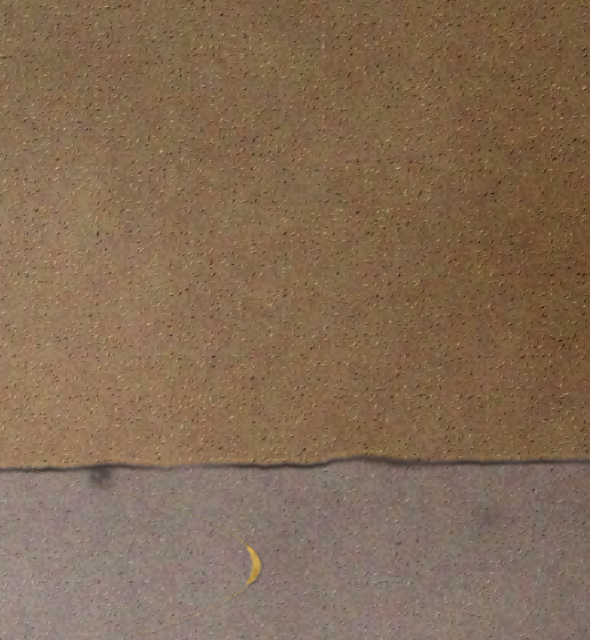
This texture is drawn by a Shadertoy shader. Its source:

```glsl
// A rough brown wall above a grey floor, split by a ragged dark seam.
// Broad colour gradients carry value noise and slanted, shaded grit chips;
// a stain, a faint smudge and a curved yellow fibre lie on the floor.

float hash(vec2 p) {
    vec3 q = fract(p.xyx * vec3(0.1031, 0.1030, 0.0973));
    q += dot(q, q.yzx + 33.33);
    return fract((q.x + q.y) * q.z);
}

float noise(vec2 p) {
    vec2 i = floor(p), f = fract(p);
    f = f * f * (3.0 - 2.0 * f);
    return mix(mix(hash(i), hash(i + vec2(1, 0)), f.x),
               mix(hash(i + vec2(0, 1)), hash(i + vec2(1, 1)), f.x), f.y);
}

float fbm(vec2 p) {
    float sum = 0.0, weight = 0.5;
    for (int i = 0; i < 4; i++) {
        sum += weight * noise(p);
        p = p * 2.03 + 17.1;
        weight *= 0.5;
    }
    return sum;
}

float bump(float x, float centre, float width) {
    float d = (x - centre) / width;
    return exp(-d * d);
}

float blob(vec2 p, vec2 centre, vec2 size) {
    vec2 d = (p - centre) / size;
    return exp(-dot(d, d));
}

// Signed shade of scattered chips: a lit ellipse beside a dark one.
float chips(vec2 p, float density, float seed) {
    vec2 cell = floor(p);
    float pick = hash(cell + seed);
    vec2 jitter = vec2(hash(cell + seed + 7.3), hash(cell + seed + 19.7)) - 0.5;
    vec2 d = fract(p) - 0.5 - 0.4 * jitter;
    float angle = 0.65 + 1.3 * (hash(cell + seed + 31.9) - 0.5);
    float c = cos(angle), s = sin(angle);
    d = vec2(c * d.x + s * d.y, c * d.y - s * d.x);
    float size = mix(0.6, 1.1, hash(cell + seed + 43.1));
    vec2 extent = vec2(0.20, 0.10) * size;
    float lit = blob(d, vec2(0.0, 0.07), extent);
    float dark = blob(d, vec2(0.03, -0.09), extent);
    float balance = hash(cell + seed + 57.7);
    return step(pick, density) * (lit * balance - dark * (1.1 - balance));
}

float grit(vec2 p, float density) {
    float sum = 0.0;
    for (int i = 0; i < 3; i++) {
        float k = float(i);
        sum += chips(p * (62.0 + 17.0 * k) + 5.37 * k, density, 11.0 * k);
    }
    return sum;
}

float seamHeight(float x) {
    float h = 0.270 + 0.014 * x;
    h += 0.010 * bump(x, 0.565, 0.055) + 0.005 * bump(x, 0.18, 0.045);
    return h + 0.004 * (noise(vec2(x * 38.0, 2.0)) - 0.5)
             + 0.002 * (noise(vec2(x * 130.0, 8.0)) - 0.5);
}

vec3 wallColour(vec2 uv) {
    float t = smoothstep(0.25, 1.0, uv.y);
    vec3 left = mix(vec3(0.61, 0.49, 0.375), vec3(0.51, 0.415, 0.305), t);
    vec3 right = mix(vec3(0.475, 0.365, 0.255), vec3(0.47, 0.36, 0.245), t);
    vec3 col = mix(left, right, smoothstep(-0.1, 1.05, uv.x));
    col -= vec3(0.04, 0.05, 0.055) * blob(uv, vec2(1.05, 0.60), vec2(0.25, 0.24));
    return col + vec3(0.03, 0.03, 0.035) * blob(uv, vec2(0.0, 0.62), vec2(0.35, 0.2));
}

vec3 floorColour(vec2 uv) {
    vec3 col = mix(vec3(0.575, 0.515, 0.485), vec3(0.475, 0.405, 0.365), uv.x);
    return col + 0.03 * (1.0 - smoothstep(0.0, 0.2, uv.y));
}

// Tapered arc bulging to the right.
float fibre(vec2 p, float pixel) {
    float y = p.y - 0.117;
    float x = p.x - 0.401 + 16.0 * y * y + 0.002 * (noise(p * 170.0) - 0.5);
    float width = 0.0065 * sqrt(max(0.0, 1.0 - y * y / 0.00096));
    return 1.0 - smoothstep(-0.0015 - pixel, 0.0015 + pixel, abs(x) - width);
}

void mainImage(out vec4 fragColor, in vec2 fragCoord) {
    vec2 uv = fragCoord / iResolution.xy;
    vec2 p = fragCoord / iResolution.y;
    float pixel = 1.0 / iResolution.y;

    // Wall and floor
    float above = p.y - seamHeight(p.x);
    float wall = smoothstep(-0.002 - pixel, 0.002 + pixel, above);
    vec3 col = mix(floorColour(uv), wallColour(uv), wall);

    // Mottling, fine grain and grit
    col += 0.05 * (fbm(p * 9.0) - 0.47);
    vec3 tint = vec3(noise(p * 45.0), noise(p * 45.0 + 31.0), noise(p * 45.0 + 67.0));
    col += 0.035 * (tint - 0.5);
    col += 0.07 * (noise(p * 210.0) - 0.5);
    float shade = grit(p, mix(0.28, 0.42, wall));
    col += shade * mix(vec3(0.15), vec3(0.21, 0.19, 0.16), wall);

    // Pale lip and dark seam
    col += vec3(0.06, 0.055, 0.04) * bump(above, 0.005, 0.004) * noise(p * 60.0);
    float strength = 0.5 + 0.35 * noise(vec2(p.x * 26.0, 5.0));
    strength *= 1.0 - 0.55 * bump(p.x, 0.29, 0.045);
    float thickness = 0.0045 + 0.003 * bump(p.x, 0.62, 0.06);
    col = mix(col, vec3(0.21, 0.165, 0.145), strength * bump(above, -0.005, thickness));

    // Stain and smudge
    float ragged = 0.45 + 0.8 * noise(p * 105.0);
    float stain = blob(p, vec2(0.159, 0.256), vec2(0.017, 0.018));
    float smudge = 0.35 * blob(p, vec2(0.766, 0.190), vec2(0.022, 0.018));
    col = mix(col, vec3(0.25, 0.21, 0.20), min(0.8, (stain + smudge) * ragged));

    // Yellow fibre with a soft shadow
    col *= 1.0 - 0.18 * fibre(p - vec2(0.004, -0.003), pixel);
    vec3 yellow = mix(vec3(0.66, 0.50, 0.20), vec3(0.86, 0.72, 0.36), noise(p * 120.0));
    col = mix(col, yellow, 0.9 * fibre(p, pixel));

    fragColor = vec4(clamp(col, 0.0, 1.0), 1.0);
}
```
